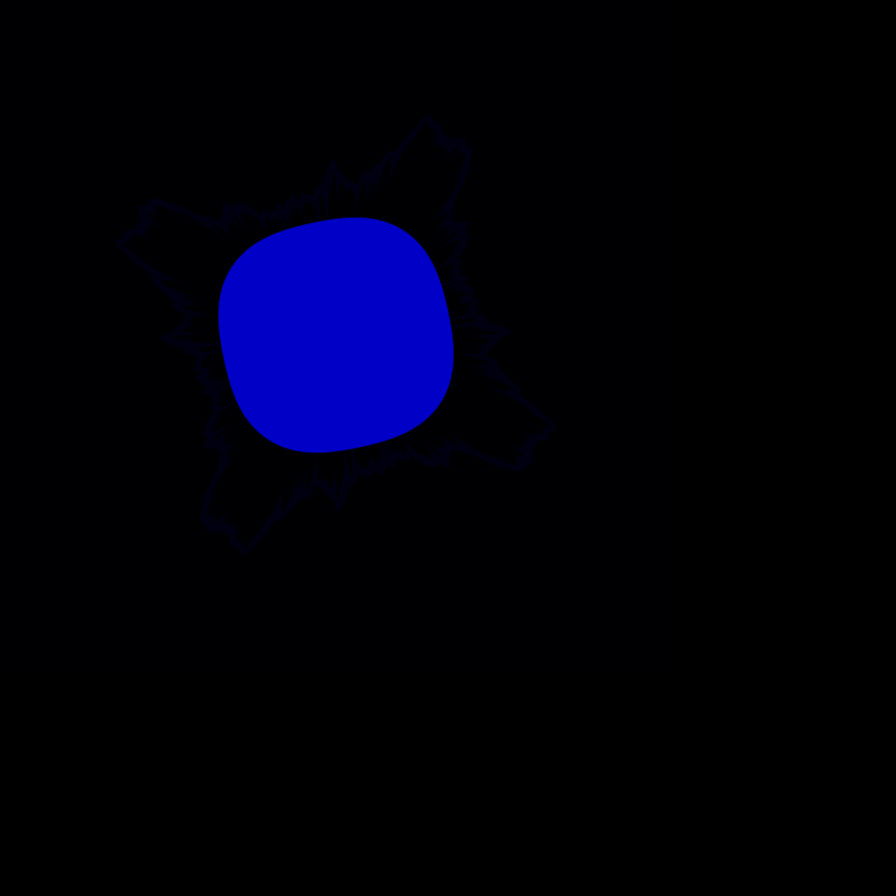
Reproduce this background procedurally as a WebGL 1 fragment shader.

```glsl
precision highp float;
// A blue rounded core inside a faint four-armed ragged outline on a near-black panel.

uniform vec2 u_resolution;

// Soft bump at a given angle in degrees, repeated every quarter turn.
float bump(float angle, float center, float width) {
  float d = mod(angle - center + 45.0, 90.0) - 45.0;
  return exp(-d * d / (width * width));
}

// Radius of the ragged outline: a broad lobe, its teeth, then fine ruffles.
float outlineRadius(float angle) {
  float phase = radians(4.0 * (angle - 60.0));
  float radius = 0.190 + 0.047 * cos(phase) + 0.018 * cos(2.0 * phase);
  radius += 0.036 * bump(angle, 91.0, 4.5);
  radius += 0.025 * bump(angle, 67.0, 3.0);
  radius += 0.013 * bump(angle, 54.5, 3.0);
  radius += 0.014 * bump(angle, 37.0, 4.5);
  radius -= 0.026 * bump(angle, 46.5, 3.5);
  float ruffle = sin(radians(64.0 * angle)) + 0.6 * sin(radians(108.0 * angle + 40.0));
  return radius + 0.0025 * ruffle;
}

void main() {
  vec2 uv = gl_FragCoord.xy / u_resolution;
  float pixel = 1.0 / min(u_resolution.x, u_resolution.y);
  vec2 p = uv - vec2(0.375, 0.626);
  float radius = length(p);
  float angle = degrees(atan(p.y, p.x + step(radius, 0.00001)));

  // Panel in the upper left, black elsewhere
  vec2 inside = smoothstep(-pixel, pixel, vec2(0.75 - uv.x, uv.y - 0.253));
  vec3 color = vec3(0.0, 0.0, 0.013) * inside.x * inside.y;

  // Faint band just within the outline, with its width corrected for slope
  float edge = outlineRadius(angle);
  float slope = degrees(outlineRadius(angle + 0.3) - outlineRadius(angle - 0.3)) / 0.6;
  float depth = (edge - radius) / length(vec2(1.0, slope / max(radius, 0.05)));
  float width = 0.011 + 0.003 * sin(radians(20.0 * angle));
  float band = smoothstep(-pixel, pixel, depth) * (1.0 - smoothstep(0.6 * width, 1.2 * width, depth));
  color = mix(color, vec3(0.0, 0.0, 0.065), band);

  // Solid core, a circle pulled gently towards four corners
  float coreRadius = 0.1335 + 0.0055 * cos(radians(4.0 * (angle - 57.0)));
  float core = 1.0 - smoothstep(-pixel, pixel, radius - coreRadius);
  color = mix(color, vec3(0.0, 0.0, 0.78), core);

  gl_FragColor = vec4(color, 1.0);
}
```
